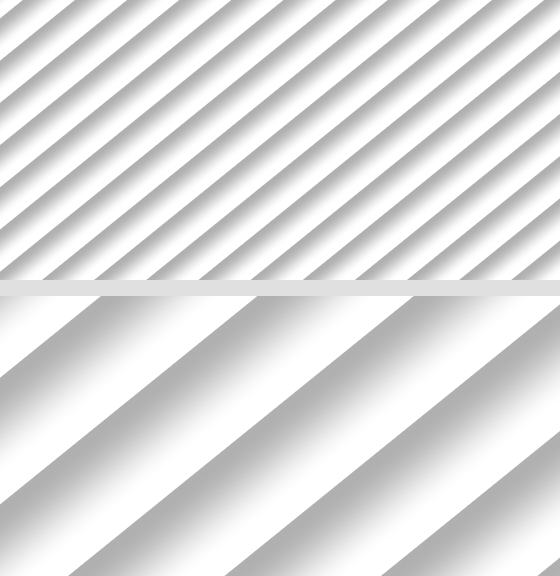
Top: the whole. Bottom: its middle third, enlarged.
This pattern is drawn by a Shadertoy shader. Its source:

```glsl
// Diagonal white stripes, each casting a soft grey shadow on the next.

// Shadow strength across one stripe: sharp at the start, fading to nothing.
float stripeShadow(float across, float pixel) {
    float phase = fract(across + 0.5 * pixel);
    float sharpEdge = clamp(phase / pixel, 0.0, 1.0);
    return sharpEdge * (1.0 - smoothstep(0.06, 0.79, phase));
}

void mainImage(out vec4 fragColor, in vec2 fragCoord) {
    // Centred coordinates, canvas height = 1
    vec2 uv = (fragCoord - 0.5 * iResolution.xy) / iResolution.y;

    // Distance across the stripes, counted in stripe periods
    float angle = radians(39.0);
    float period = 30.0 / 256.0;
    float across = dot(uv, vec2(sin(angle), -cos(angle))) / period + 0.25;
    float pixel = 1.0 / (iResolution.y * period);

    // Grey shadow over white
    vec3 color = mix(vec3(1.0), vec3(0.69), stripeShadow(across, pixel));
    fragColor = vec4(color, 1.0);
}
```
